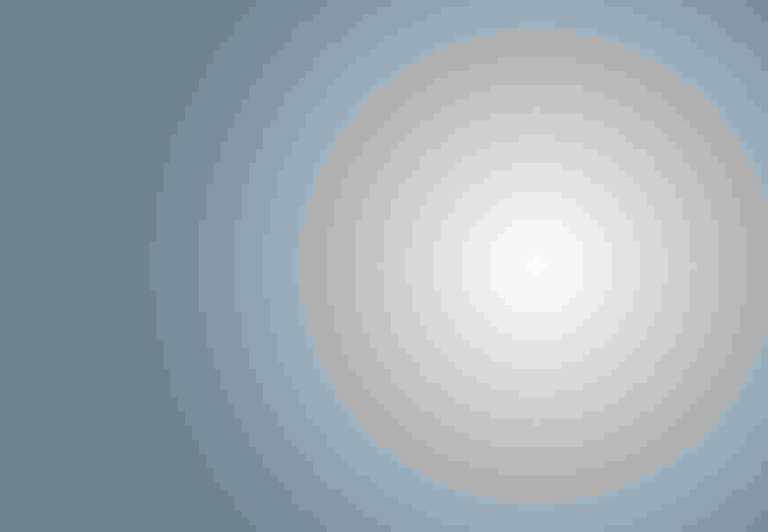
Give the GLSL for this background, as a WebGL 2 fragment shader.

```glsl
#version 300 es
precision highp float;
// Blocky white glow in stepped grey rings, set in a slate-blue halo.

uniform vec2 u_resolution;
out vec4 fragColor;

// Eight evenly spaced grey rings, brightest in the middle
vec3 greyDisc(float radius) {
    float ring = clamp(ceil((radius - 6.8) / 3.8), 0.0, 7.0);
    float sparkle = 0.02 * step(radius, 1.2);
    return vec3(0.97 - 0.04 * ring + sparkle);
}

// Blue rings that widen and darken outward
vec3 blueHalo(float radius) {
    vec3 color = vec3(0.596, 0.675, 0.737);
    color -= vec3(0.031, 0.035, 0.036) * step(38.3, radius);
    color -= vec3(0.040, 0.043, 0.043) * step(42.5, radius);
    color -= vec3(0.045, 0.044, 0.046) * step(47.4, radius);
    color -= vec3(0.043, 0.042, 0.046) * step(54.1, radius);
    // Thin pale rim beside the disc
    float rim = step(radius, 34.1);
    return color + rim * vec3(0.02, 0.03, 0.03);
}

vec3 glow(vec2 uv) {
    // Snap to a coarse grid, then measure from the glow's central cell
    vec2 cell = floor(uv * vec2(108.0, 75.0));
    float radius = distance(cell, vec2(75.0, 37.0));
    return radius < 33.4 ? greyDisc(radius) : blueHalo(radius);
}

void main() {
    // Average a 3 x 3 set of samples to smooth the block edges
    vec3 color = vec3(0.0);
    for (int y = -1; y <= 1; y++) {
        for (int x = -1; x <= 1; x++) {
            vec2 offset = vec2(x, y) / 3.0;
            color += glow((gl_FragCoord.xy + offset) / u_resolution);
        }
    }
    fragColor = vec4(color / 9.0, 1.0);
}
```
